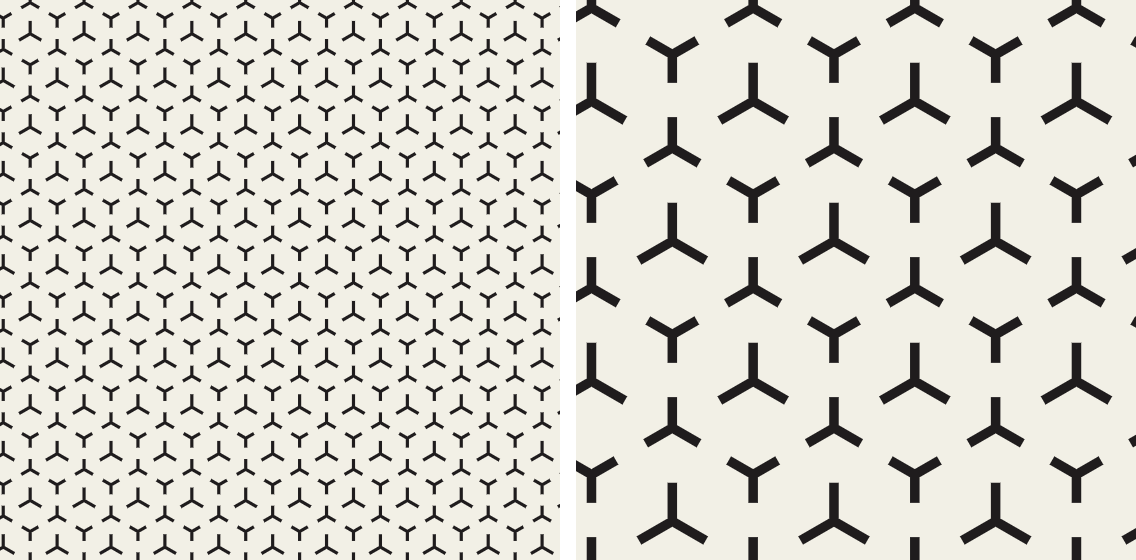
Left: the whole. Right: its middle third, enlarged.
This pattern is drawn by a Shadertoy shader. Its source:

```glsl
// Staggered lattice of three-armed stars in three sizes, dark ink on cream.

// Signed distance to a star with three blunt arms, one pointing up.
float tripod(vec2 p, float armLength, float halfWidth) {
    // Fold the three arms onto the upright one.
    p.x = abs(p.x);
    vec2 foldNormal = vec2(0.5, -0.8660254);
    p -= 2.0 * max(0.0, dot(p, foldNormal)) * foldNormal;
    return max(p.x * sign(p.x) - halfWidth, p.y - armLength);
}

// Offset from the centre of the nearest repeat.
vec2 repeatCentred(vec2 p, vec2 cell) {
    return mod(p + 0.5 * cell, cell) - 0.5 * cell;
}

// Nearest star: three sites stacked in each cell, on two staggered grids.
float starLattice(vec2 p) {
    vec2 cell = vec2(2.0 / sqrt(3.0), 2.0);
    float d = 1e3;
    for (int stagger = 0; stagger < 2; stagger++) {
        for (int site = -1; site <= 1; site++) {
            vec2 centre = 0.5 * cell * float(stagger);
            centre.y += float(site) * cell.y / 3.0;
            vec2 q = repeatCentred(p - centre, cell);

            // The lower site is the smallest and hangs upside down.
            if (site < 0) q.y = -q.y;
            float armLength = site == 0 ? 0.275 : (site > 0 ? 0.22 : 0.202);
            d = min(d, tripod(q, armLength, 0.034));
        }
    }
    return d;
}

void mainImage(out vec4 fragColor, in vec2 fragCoord) {
    // Twelve staggered rows fit the canvas height.
    float rows = 12.0;
    vec2 uv = fragCoord / iResolution.y;
    float d = starLattice((uv - vec2(0.535, 0.6064)) * rows);

    // Edge coverage over one pixel.
    float pixel = rows / iResolution.y;
    float ink = clamp(0.5 - d / pixel, 0.0, 1.0);

    vec3 paper = vec3(0.95, 0.94, 0.90);
    vec3 charcoal = vec3(0.12, 0.11, 0.115);
    fragColor = vec4(mix(paper, charcoal, ink), 1.0);
}
```
